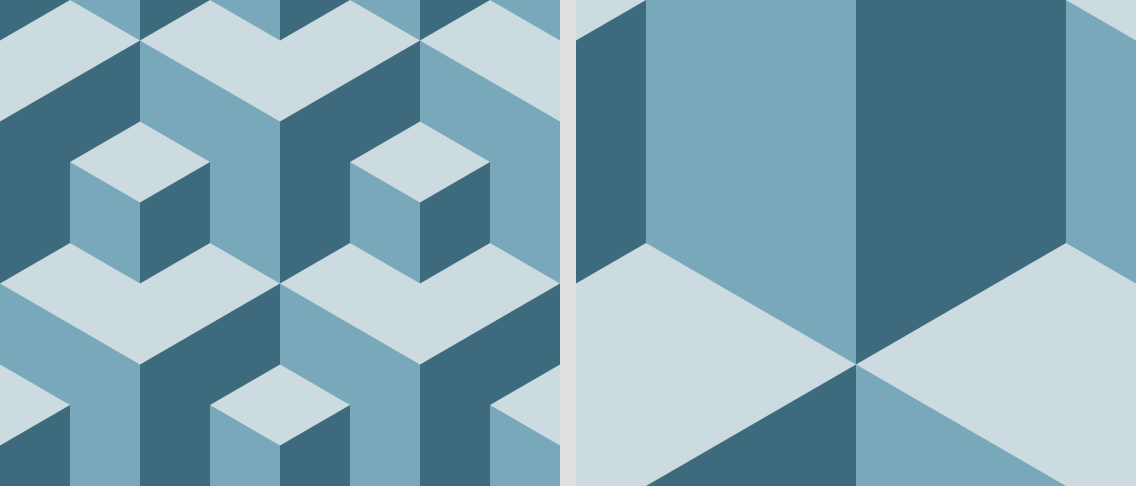
Left, the full canvas; right, a detail of the centre.
This pattern is drawn by a Shadertoy shader. Its source:

```glsl
// Isometric room corners, each holding a small cube, on a hexagonal lattice.
// Every hexagon is split into three flat faces; turning the inner half-size
// hexagon upside down makes the same split read as a cube instead of a corner.
#define REPEATS vec2(2.0, 1.0)     // lattice periods across and down
#define ORIGIN_Y 0.288675          // height of the first hexagon centre
#define CUBE_SIZE 0.5              // cube inradius, hexagon inradius = 1
#define SAMPLES 4                  // smoothing grid per axis
#define FILTER_WIDTH 1.2           // smoothing width in pixels
#define LIGHT vec3(0.80, 0.86, 0.88)
#define MID vec3(0.47, 0.66, 0.73)
#define DARK vec3(0.24, 0.42, 0.49)

const float SQRT3 = sqrt(3.0);
const vec2 PERIOD = vec2(2.0, 2.0 * SQRT3);  // holds two staggered hexagons

// Offset from the nearest hexagon centre
vec2 hexCell(vec2 p) {
    vec2 a = mod(p + 0.5 * PERIOD, PERIOD) - 0.5 * PERIOD;
    vec2 b = mod(p, PERIOD) - 0.5 * PERIOD;
    return dot(a, a) < dot(b, b) ? a : b;
}

// Hexagonal distance with a vertex pointing up
float hexRadius(vec2 p) {
    p = abs(p);
    return max(p.x, 0.5 * p.x + 0.5 * SQRT3 * p.y);
}

// Three faces meeting at the centre: floor, left wall, right wall
vec3 cornerFace(vec2 p) {
    if (p.y * SQRT3 < -abs(p.x)) return LIGHT;
    return p.x < 0.0 ? DARK : MID;
}

vec3 pattern(vec2 uv) {
    vec2 p = hexCell(uv * REPEATS * PERIOD - vec2(0.0, ORIGIN_Y));
    return cornerFace(hexRadius(p) < CUBE_SIZE ? -p : p);
}

void mainImage(out vec4 fragColor, in vec2 fragCoord) {
    // Average a small grid of samples so that all edges and junctions are smooth
    vec3 color = vec3(0.0);
    for (int j = 0; j < SAMPLES; j++) {
        for (int i = 0; i < SAMPLES; i++) {
            vec2 offset = (vec2(i, j) + 0.5) / float(SAMPLES) - 0.5;
            color += pattern((fragCoord + offset * FILTER_WIDTH) / iResolution.xy);
        }
    }
    fragColor = vec4(color / float(SAMPLES * SAMPLES), 1.0);
}
```
